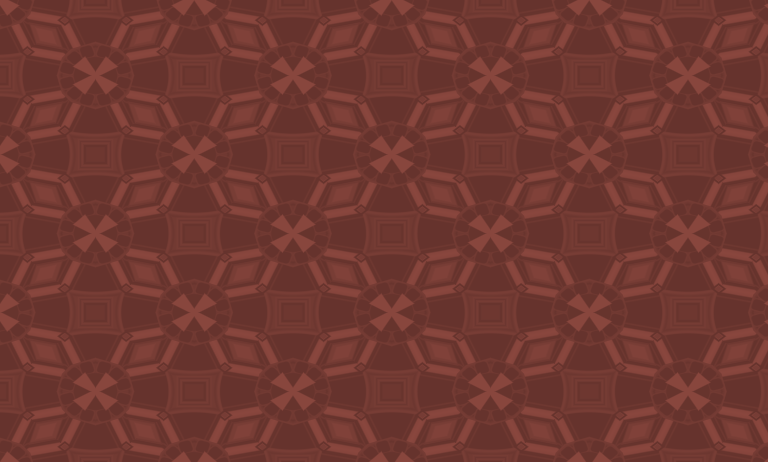
A Shadertoy shader for this pattern:

```glsl
float soft;

float fill(float d) { return 1.0 - smoothstep(-soft, soft, d); }

float line(float d, float halfWidth) { return fill(abs(d) - halfWidth); }

float segment(vec2 p, vec2 a, vec2 b) {
    vec2 ab = b - a;
    return length(p - a - ab * clamp(dot(p - a, ab) / dot(ab, ab), 0.0, 1.0));
}

// Straps run from each rosette to the corners of the nearby tiles
float addStraps(float tone, vec2 q) {
    float d = min(segment(q, vec2(0.34, 0.19), vec2(0.68, 0.25)),
                  segment(q, vec2(0.19, 0.29), vec2(0.32, 0.55)));
    tone = mix(tone, 0.28, line(d - 0.085, 0.008));
    tone = mix(tone, 0.08, line(d - 0.055, 0.014));
    return mix(tone, 0.9 - 3.0 * d, fill(d - 0.042));
}

float addDiamond(float tone, vec2 e) {
    float a = (e.x / 0.17 + e.y / 0.14) * 0.5;
    float b = (e.y / 0.08 - e.x / 0.10) * 0.5;
    float d = (abs(a) + abs(b) - 1.0) * 0.09;
    tone = mix(tone, 0.04, fill(d - 0.035));
    tone = mix(tone, 0.48, fill(d));
    return mix(tone, 0.68, fill(d + 0.035));
}

// Square tile with inward curving sides and a sunken centre
float addTile(float tone, vec2 s) {
    float d = max(s.x - 0.26 - 0.06 * pow(s.y / 0.25, 2.0),
                  s.y - 0.21 - 0.04 * pow(s.x / 0.32, 2.0));
    float centre = max(s.x - 0.12, s.y - 0.10);
    tone = mix(tone, 0.34, fill(d));
    tone = mix(tone, 0.48, line(d + 0.015, 0.012));
    tone = mix(tone, 0.22, line(d + 0.05, 0.010));
    tone = mix(tone, 0.44, fill(centre - 0.06));
    tone = mix(tone, 0.20, line(centre - 0.032, 0.008));
    tone = mix(tone, 0.10, fill(centre));
    tone = mix(tone, 0.24, fill(centre + 0.025));

    // Small knot at the corner
    vec2 k = abs(s - vec2(0.31, 0.24));
    float knot = (k.x + k.y * 1.3 - 0.06) * 0.7;
    tone = mix(tone, 0.06, line(knot, 0.011));
    return mix(tone, 0.45, fill(knot + 0.014));
}

float addRosette(float tone, vec2 q) {
    float halo = max(max(q.x + 0.3 * q.y - 0.39, q.y + 0.3 * q.x - 0.34),
                     (q.x + q.y) * 0.7 - 0.36);
    tone = mix(tone, 0.28, fill(halo));
    tone = mix(tone, 0.42, line(halo + 0.008, 0.009));
    tone = mix(tone, 0.12, line(halo + 0.045, 0.010));

    // Ring of rounded lobes, three in each quarter
    vec2 u = q / vec2(1.0, 0.85);
    for (int i = 0; i < 3; i++) {
        float angle = 0.295 + 0.49 * float(i);
        vec2 dir = vec2(cos(angle), sin(angle));
        vec2 local = vec2(dot(u, dir) - 0.295, dot(u, vec2(-dir.y, dir.x)));
        float lobe = length(max(abs(local) - vec2(0.035, 0.03), 0.0)) - 0.033;
        tone = mix(tone, 0.38, fill(lobe - 0.012));
        tone = mix(tone, 0.06, fill(lobe));
    }

    // Central cross with flared arms
    tone = mix(tone, 0.08, fill(length(u) - 0.22));
    float along = (u.x + u.y) * 0.707;
    float across = abs(u.x - u.y) * 0.707;
    float arm = max(across - 0.025 - 0.26 * along, along - 0.235);
    return mix(tone, 0.88, fill(arm));
}

void mainImage(out vec4 fragColor, in vec2 fragCoord) {
    vec2 p = (fragCoord / iResolution.x - vec2(0.3815, 0.2975)) * 7.777;
    soft = max(0.010, 6.0 / iResolution.x);

    // Mirror each cell, then turn its far half onto the near half
    vec2 cell = vec2(1.0, 0.8);
    vec2 q = abs(mod(p + cell, 2.0 * cell) - cell);
    if (q.x / cell.x + q.y / cell.y > 1.0) q = cell - q;
    vec2 tileCentre = q.x * cell.y > q.y * cell.x ? vec2(cell.x, 0.0) : vec2(0.0, cell.y);

    float tone = 0.06;
    tone = addDiamond(tone, q - cell * 0.5);
    tone = addStraps(tone, q);
    tone = addTile(tone, abs(q - tileCentre));
    tone = addRosette(tone, q);

    vec3 color = mix(vec3(0.39, 0.195, 0.17), vec3(0.555, 0.285, 0.25), tone);
    fragColor = vec4(color, 1.0);
}
```
